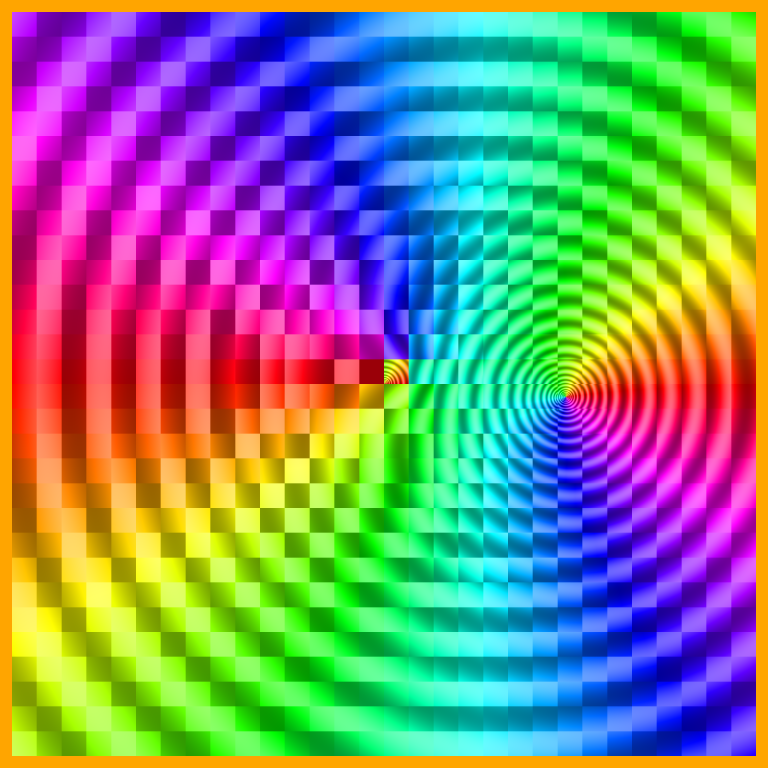
Reproduce this background procedurally as a WebGL 2 fragment shader.

```glsl
#version 300 es
precision highp float;
// Domain colouring of a stepped complex function, inside a flat orange frame.

uniform vec2 u_resolution;
out vec4 outColor;

const float TAU = 6.2831853;
const float FRAME_WIDTH = 1.0 / 64.0;          // share of the canvas
const vec3 FRAME_COLOR = vec3(1.0, 0.647, 0.0);
const float CELLS = 30.0;                      // unit cells across the plane
const vec2 SHIFT = vec2(8.37, -0.45);          // places the ring centre
const float RING_RATE = 20.0;                  // radians per e-fold of modulus
const float RING_DEPTH = 0.2;                  // swing of lightness
const int SAMPLES = 3;                         // per axis, for smooth edges

vec2 complexMul(vec2 a, vec2 b) {
    return vec2(a.x * b.x - a.y * b.y, a.x * b.y + a.y * b.x);
}

// The integer part of z makes the tiles; the remainder bends the rings.
vec2 steppedFunction(vec2 z) {
    return complexMul(floor(z), z - SHIFT) + z;
}

// Fully saturated hue at a given lightness.
vec3 hueColor(float hue, float lightness) {
    vec3 wheel = abs(fract(hue + vec3(0.0, 2.0, 1.0) / 3.0) * 6.0 - 3.0) - 1.0;
    float chroma = 1.0 - abs(2.0 * lightness - 1.0);
    return lightness + chroma * (clamp(wheel, 0.0, 1.0) - 0.5);
}

// Argument sets the hue, logarithm of the modulus sets the lightness.
vec3 domainColor(vec2 f) {
    float modulus = max(length(f), 1e-5);
    float hue = atan(f.y, f.x) / TAU;
    return hueColor(hue, 0.5 + RING_DEPTH * sin(RING_RATE * log(modulus)));
}

vec3 scene(vec2 p) {
    vec2 centred = p - 0.5;
    float halfPlane = 0.5 - FRAME_WIDTH;
    if (max(abs(centred.x), abs(centred.y)) > halfPlane) return FRAME_COLOR;
    vec2 z = centred / halfPlane * CELLS * 0.5;
    return domainColor(steppedFunction(z));
}

void main() {
    vec3 color = vec3(0.0);
    for (int j = 0; j < SAMPLES; j++) {
        for (int i = 0; i < SAMPLES; i++) {
            vec2 offset = (vec2(i, j) + 0.5) / float(SAMPLES) - 0.5;
            color += scene((gl_FragCoord.xy + offset) / u_resolution);
        }
    }
    outColor = vec4(color / float(SAMPLES * SAMPLES), 1.0);
}
```
